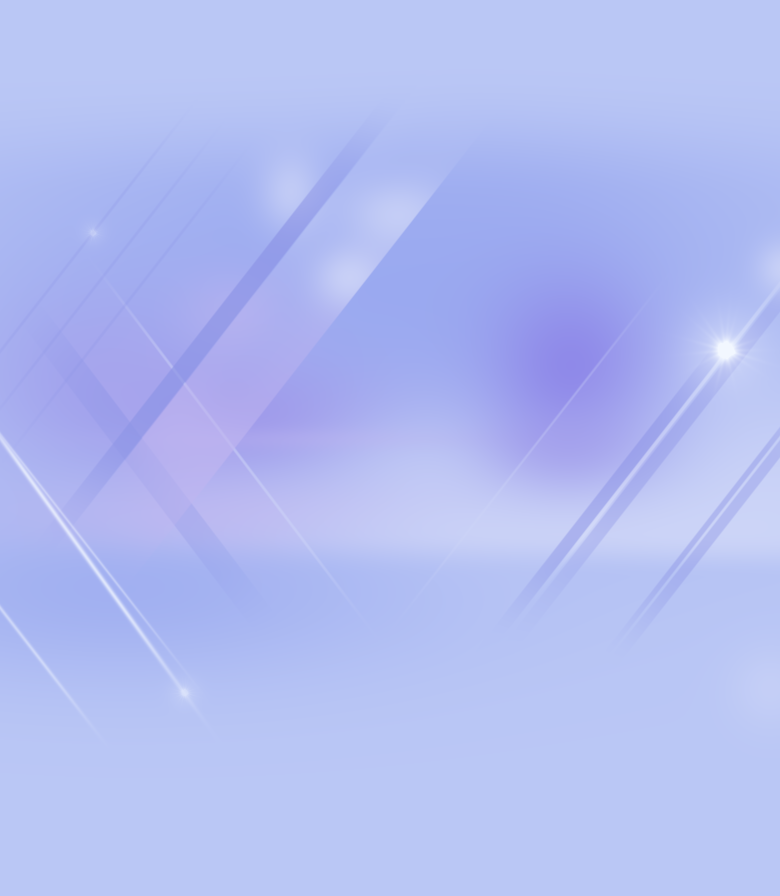
This background is drawn by a Shadertoy shader. Its source:

```glsl
const vec3 BASE = vec3(0.73, 0.78, 0.96);
const vec3 BLUE = vec3(0.605, 0.665, 0.94);
const vec3 VIOLET = vec3(0.55, 0.52, 0.91);
const vec3 MAUVE = vec3(0.61, 0.57, 0.91);
const vec3 PINK = vec3(0.75, 0.71, 0.94);
const vec3 PALE = vec3(0.81, 0.84, 0.97);
const vec3 SHADE = vec3(0.55, 0.58, 0.90);
const vec3 WHITE = vec3(0.95, 0.97, 1.0);
const vec2 RISE = vec2(0.615, 0.788);   // direction of the rising bars
const vec2 FALL = vec2(0.604, -0.797);  // direction of the falling bars
const float EDGE = 0.0012;
const int RAYS = 22;

float hash(float n) { return fract(sin(n * 127.1) * 43758.5); }

float blob(vec2 p, vec2 center, vec2 radius) {
    vec2 q = (p - center) / radius;
    return exp(-dot(q, q));
}

float band(float x, float lo, float hi, float soft) {
    return smoothstep(lo - soft, lo + soft, x) * (1.0 - smoothstep(hi - soft, hi + soft, x));
}

// Bar with crisp sides and faded ends: x across, y along
float bar(vec2 q, vec2 sides, vec2 ends) {
    float fade = 0.17 * (ends.y - ends.x);
    return band(q.x, sides.x, sides.y, EDGE) * band(q.y, ends.x + fade, ends.y - fade, fade);
}

float streak(vec2 p, vec2 a, vec2 b, float width) {
    vec2 ab = b - a;
    float h = clamp(dot(p - a, ab) / dot(ab, ab), 0.0, 1.0);
    float d = length(p - a - ab * h) / width;
    return exp(-d * d) * smoothstep(0.0, 0.3, h) * (1.0 - smoothstep(0.6, 1.0, h));
}

float star(vec2 p, vec2 center, float size) {
    vec2 q = (p - center) / size;
    float light = 0.7 * exp(-dot(q, q) * 20.0) + 0.35 * exp(-dot(q, q) * 1.5);
    for (int i = 0; i < RAYS; i++) {
        float n = float(i);
        float a = 6.2832 * (n + hash(n)) / float(RAYS);
        vec2 dir = vec2(cos(a), sin(a));
        float along = max(dot(q, dir), 0.0);
        float across = dot(q, vec2(-dir.y, dir.x)) / 0.035;
        float reach = 0.3 + 0.6 * hash(n + 40.0);
        light += 0.35 * smoothstep(0.0, 0.05, along) * exp(-across * across - along / reach * 2.5);
    }
    return min(light, 1.0);
}

vec3 backdrop(vec2 p) {
    vec3 c = BASE;
    // Broad blue field and floor
    float field = blob(p, vec2(0.44, 0.68), vec2(0.54, 0.24));
    c = mix(c, BLUE, field * (1.0 - smoothstep(0.78, 0.93, p.y)));
    c = mix(c, BLUE, 0.3 * blob(p, vec2(0.53, 0.76), vec2(0.17, 0.09)));
    c = mix(c, BLUE, 0.75 * blob(p, vec2(0.13, 0.34), vec2(0.32, 0.1)));
    // Violet clouds
    c = mix(c, MAUVE, 0.5 * blob(p, vec2(0.11, 0.57), vec2(0.15, 0.11)));
    c = mix(c, MAUVE, 0.75 * blob(p, vec2(0.29, 0.53), vec2(0.15, 0.07)));
    // Pale horizon with a firm lower edge
    float above = smoothstep(0.355, 0.405, p.y);
    c = mix(c, PALE, 0.55 * blob(p, vec2(0.5, 0.47), vec2(0.15, 0.08)));
    c = mix(c, PALE, 0.75 * above * blob(p, vec2(0.86, 0.45), vec2(0.17, 0.15)));
    c = mix(c, PINK, 0.65 * above * blob(p, vec2(0.26, 0.425), vec2(0.24, 0.04)));
    c = mix(c, PALE, 0.85 * above * blob(p, vec2(0.66, 0.405), vec2(0.34, 0.06)));
    c = mix(c, PINK, 0.3 * blob(p, vec2(0.34, 0.51), vec2(0.2, 0.012)));
    c = mix(c, VIOLET, 0.9 * blob(p, vec2(0.638, 0.59), vec2(0.095, 0.1)));
    c = mix(c, MAUVE, 0.5 * blob(p, vec2(0.63, 0.5), vec2(0.085, 0.045)));
    return c;
}

void mainImage(out vec4 fragColor, in vec2 fragCoord) {
    vec2 p = fragCoord / iResolution.y;
    vec2 up = vec2(dot(p, vec2(RISE.y, -RISE.x)), dot(p, RISE));
    vec2 down = vec2(dot(p, vec2(-FALL.y, FALL.x)), dot(p, FALL));
    vec3 c = backdrop(p);

    // Falling bars on the left
    float fallen = bar(down, vec2(0.435, 0.51), vec2(-0.52, -0.05));
    c = mix(c, PINK, 0.2 * fallen);
    c = mix(c, SHADE, 0.3 * bar(down, vec2(0.405, 0.435), vec2(-0.52, -0.05)));
    c = mix(c, PALE, 0.5 * bar(down, vec2(0.508, 0.511), vec2(-0.52, 0.04)));

    // Wide rising strip with misty lights
    float strip = bar(up, vec2(-0.189, -0.101), vec2(0.33, 1.04));
    float rim = strip * smoothstep(-0.16, -0.101, up.x);
    c = mix(c, mix(PINK, PALE, smoothstep(0.6, 0.78, p.y)), 0.2 * strip + 0.25 * rim);
    c = mix(c, PINK, 0.7 * strip * blob(p, vec2(0.20, 0.5), vec2(0.08, 0.09)));
    c = mix(c, PINK, 0.5 * blob(p, vec2(0.26, 0.65), vec2(0.065, 0.05)));
    c = mix(c, PALE, 0.7 * blob(p, vec2(0.325, 0.785), vec2(0.035, 0.045)));
    c = mix(c, PALE, 0.9 * strip * blob(p, vec2(0.45, 0.765), vec2(0.06, 0.04)));
    c = mix(c, PALE, 0.8 * strip * blob(p, vec2(0.39, 0.69), vec2(0.04, 0.035)));
    c = mix(c, SHADE, 0.7 * bar(up, vec2(-0.211, -0.190), vec2(0.32, 0.98)));

    // Rising bars on the right
    c = mix(c, PALE, 0.1 * bar(up, vec2(0.161, 0.25), vec2(0.5, 1.02)));
    c = mix(c, PALE, 0.3 * bar(up, vec2(0.16, 0.1625), vec2(0.48, 1.02)));
    c = mix(c, SHADE, 0.5 * bar(up, vec2(0.25, 0.264), vec2(0.56, 1.01)));
    c = mix(c, SHADE, 0.4 * bar(up, vec2(0.270, 0.285), vec2(0.56, 1.2)));
    c = mix(c, WHITE, 0.3 * bar(up, vec2(0.264, 0.268), vec2(0.6, 1.2)));
    c = mix(c, SHADE, 0.45 * bar(up, vec2(0.364, 0.370), vec2(0.62, 1.05)));
    c = mix(c, SHADE, 0.4 * bar(up, vec2(0.373, 0.385), vec2(0.62, 1.05)));

    // Faint rising lines on the far left
    for (int i = 0; i < 3; i++) {
        float x = -0.375 + 0.039 * float(i);
        c = mix(c, SHADE, 0.25 * bar(up, vec2(x, x + 0.003), vec2(0.36, 0.85)));
    }

    // Bright streaks
    c = mix(c, WHITE, 0.75 * streak(p, vec2(-0.06, 0.595), vec2(0.25, 0.165), 0.0025));
    c = mix(c, WHITE, 0.4 * streak(p, vec2(-0.05, 0.58), vec2(0.237, 0.212), 0.0015));
    c = mix(c, WHITE, 0.5 * streak(p, vec2(-0.1, 0.451), vec2(0.13, 0.154), 0.002));

    // Stars and soft flares
    c = mix(c, WHITE, star(p, vec2(0.81, 0.609), 0.055));
    c = mix(c, WHITE, 0.4 * star(p, vec2(0.104, 0.74), 0.016));
    c = mix(c, WHITE, 0.5 * star(p, vec2(0.206, 0.227), 0.02));
    c = mix(c, PALE, 0.8 * blob(p, vec2(0.875, 0.70), vec2(0.03)));
    c = mix(c, PALE, 0.5 * blob(p, vec2(0.86, 0.232), vec2(0.045)));
    fragColor = vec4(c, 1.0);
}
```
